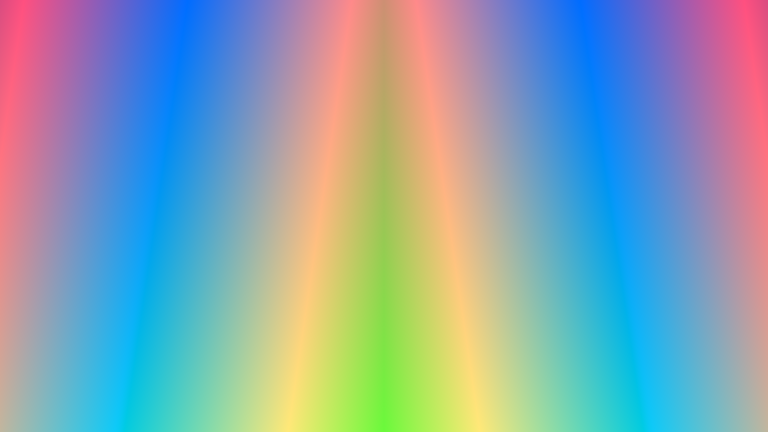
Reproduce this background procedurally as a Shadertoy shader.

```glsl
// Triangle wave: 1 at even phases, 0 at odd phases
float foldedBand(float phase) {
    return abs(mod(phase, 2.0) - 1.0);
}

void mainImage(out vec4 fragColor, in vec2 fragCoord) {
    vec2 uv = fragCoord / iResolution.xy;
    float side = abs(uv.x - 0.5);

    // Mirrored bands that lean towards the centre as they rise
    float phase = (side + 0.0833 * uv.y - 0.125) / 0.2135;

    // Red folds into ridges, green fades up and outwards
    float red = foldedBand(phase);
    float green = 0.98 - 0.42 * uv.y - 0.53 * side;

    // Blue climbs to the first fold, then falls towards the sides
    float innerBlue = mix(0.47, 0.54, uv.y) + phase * mix(0.41, 0.46, uv.y);
    float outerBlue = max(1.0 - 0.5 * (phase - 1.0), 0.5);
    float blue = mix(innerBlue, outerBlue, smoothstep(0.98, 1.07, phase));

    fragColor = vec4(clamp(vec3(red, green, blue), 0.0, 1.0), 1.0);
}
```
